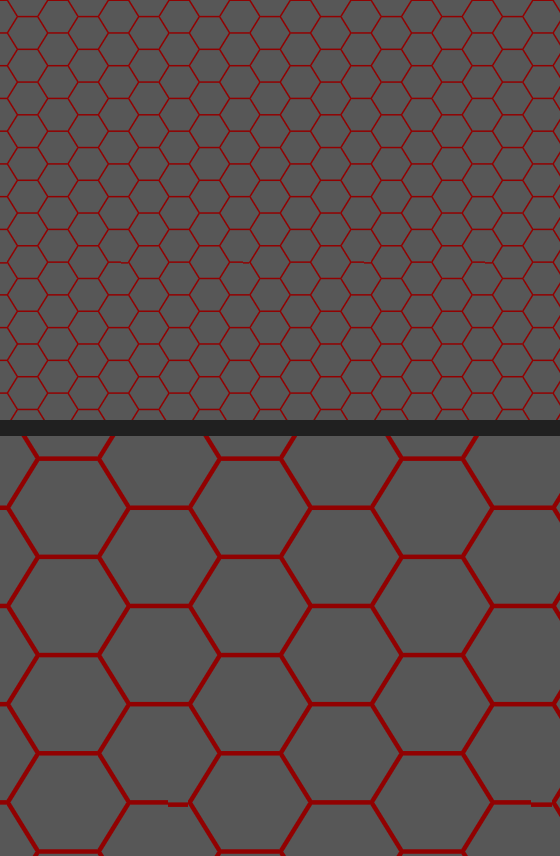
Top: the whole. Bottom: its middle third, enlarged.
Give the GLSL for this pattern, as a WebGL 2 fragment shader.

```glsl
#version 300 es
precision highp float;
// Honeycomb of thin dark red lines on grey, with a small seam step in one row.

uniform vec2 u_resolution;
out vec4 fragColor;

// Column pair and row spacing, in canvas heights.
const vec2 CELL = vec2(0.14436, 0.07795);

// Signed distance to the border of a flat-topped hexagon, positive inside.
float hexInside(vec2 q) {
    vec2 extent = vec2(CELL.x / 3.0, CELL.y * 0.5);
    q = abs(q);
    vec2 slantNormal = normalize(vec2(extent.y, extent.x * 0.5));
    float slant = dot(vec2(extent.x, 0.0) - q, slantNormal);
    return min(extent.y - q.y, slant);
}

// Offset from the nearest point of a rectangular lattice.
vec2 latticeOffset(vec2 p) {
    return (fract(p / CELL + 0.5) - 0.5) * CELL;
}

void main() {
    vec2 p = gl_FragCoord.xy / u_resolution.y;
    float pixel = 1.0 / u_resolution.y;

    // Seam: every second column, a short piece of one line sits lower.
    float seamX = mod(p.x, 2.0 * CELL.x);
    if (seamX < 0.0165 && abs(p.y - 0.375) < 0.006) p.y += 0.0018;

    // Two interleaved lattices make the honeycomb.
    vec2 q = p - vec2(0.71528, 0.9605);
    float inside = max(hexInside(latticeOffset(q)),
                       hexInside(latticeOffset(q - 0.5 * CELL)));

    // Smooth line over the flat ground.
    float line = clamp((0.0018 - inside) / pixel + 0.5, 0.0, 1.0);
    vec3 grey = vec3(0.34);
    vec3 darkRed = vec3(0.57, 0.005, 0.005);
    fragColor = vec4(mix(grey, darkRed, line), 1.0);
}
```
